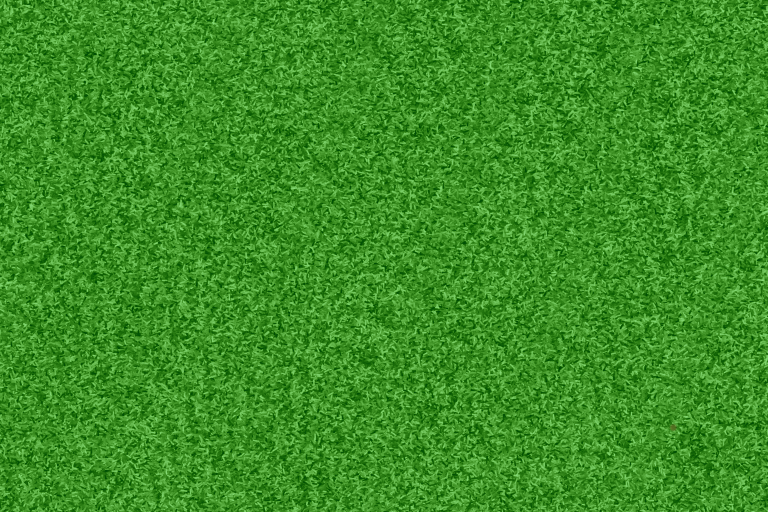
A Shadertoy shader for this texture:

```glsl
// Dense short turf seen from above: five layers of tiny blades, scattered one
// per grid cell with random directions and tones, painted over a dark base.
// Soft noise gives slight clumps; a ramp turns tone into green.

float hash(vec2 p) {
    return fract(sin(dot(p, vec2(127.1, 311.7))) * 43758.5453);
}

float noise(vec2 p) {
    vec2 i = floor(p), f = fract(p);
    f = f * f * (3.0 - 2.0 * f);
    return mix(mix(hash(i), hash(i + vec2(1, 0)), f.x),
               mix(hash(i + vec2(0, 1)), hash(i + vec2(1, 1)), f.x), f.y);
}

// Paints one layer of blades over the tone below it; p is in grid cells.
float paintBlades(float tone, vec2 p, float layer, float softness) {
    vec2 cell = floor(p);
    for (int y = -1; y <= 1; y++) {
        for (int x = -1; x <= 1; x++) {
            vec2 id = cell + vec2(x, y);
            vec2 seed = id + layer * vec2(17.3, 41.9);
            vec2 root = id + vec2(hash(seed), hash(seed + 5.2));

            // Directions are random, leaning slightly to the horizontal
            float turn = hash(seed + 9.7);
            float angle = 6.2832 * turn - 0.2 * sin(12.5664 * turn);
            vec2 dir = vec2(cos(angle), sin(angle));
            float halfLength = mix(0.3, 0.62, hash(seed + 13.1));

            // Distance to the straight blade, which narrows to its tip
            vec2 d = p - root;
            float along = dot(d, dir);
            float across = dot(d, vec2(-dir.y, dir.x));
            float dist = length(vec2(max(abs(along) - halfLength, 0.0), across));
            float s = clamp(along / halfLength, -1.0, 1.0);
            float width = 0.18 - 0.03 * s;
            float cover = 1.0 - smoothstep(width - softness, width + softness, dist);

            float bladeTone = 0.56 + 1.45 * (hash(seed + 31.6) - 0.5) + 0.1 * s;
            tone = mix(tone, bladeTone, cover);
        }
    }
    return tone;
}

// Deep green through mid green to pale yellowish green
vec3 grassColor(float tone) {
    vec3 color = mix(vec3(0.06, 0.38, 0.02), vec3(0.40, 0.73, 0.02), tone);
    color.b += 0.29 * pow(max(tone, 0.0), 1.4);
    return clamp(color, 0.0, 1.0);
}

void mainImage(out vec4 fragColor, in vec2 fragCoord) {
    vec2 uv = fragCoord / iResolution.y;
    float cells = 122.0;
    float softness = max(0.2, 0.5 * cells / iResolution.y);

    // Blades from the shaded ground up
    float tone = 0.15;
    for (int i = 0; i < 5; i++) {
        float layer = float(i);
        vec2 shift = vec2(0.37, 0.61) * layer;
        tone = paintBlades(tone, uv * cells + shift, layer, softness);
    }

    // Small clumps and faint broad patches of light
    tone += 0.12 * (noise(uv * vec2(42.0, 52.0)) - 0.5);
    tone += 0.04 * (noise(uv * 4.0 + 7.0) - 0.5);

    // One faint dry speck
    vec3 color = grassColor(clamp(tone, -0.2, 1.35));
    float speck = 1.0 - smoothstep(0.003, 0.009, length(uv - vec2(1.315, 0.165)));
    color = mix(color, vec3(0.45, 0.42, 0.18), 0.6 * speck);

    fragColor = vec4(color, 1.0);
}
```
